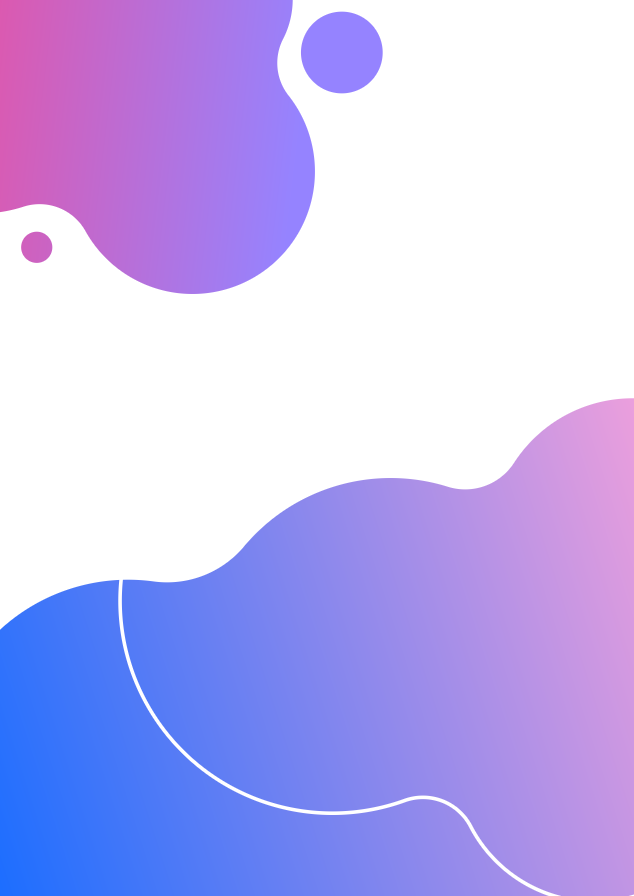
Write a Shadertoy shader that draws this background.

```glsl
// Lengths are fractions of the canvas height; discs are (x, y, radius).
const vec3 PAPER = vec3(1.0);
const vec3 ROSE = vec3(0.86, 0.35, 0.69);
const vec3 VIOLET = vec3(0.585, 0.515, 1.0);
const vec3 BLUE = vec3(0.11, 0.43, 1.0);
const vec3 PINK = vec3(0.95, 0.63, 0.86);

const vec2 TOP_RAMP = vec2(2.84, -0.34);
const vec2 WAVE_RAMP = vec2(1.09, 0.35);

const vec3 TOP_UPPER = vec3(0.229, 1.001, 0.0977);
const vec3 TOP_MAIN = vec3(0.2148, 0.8086, 0.1367);
const vec3 TOP_LEFT = vec3(-0.022, 0.918, 0.1563);
const vec2 TOP_CORE = vec2(0.195, 0.870);
const float TOP_FILLET = 0.0586;

const vec3 LARGE_DOT = vec3(0.3815, 0.9414, 0.0456);
const vec3 SMALL_DOT = vec3(0.0410, 0.7240, 0.0174);

const vec3 WAVE_LEFT = vec3(0.143, 0.142, 0.211);
const vec3 WAVE_MIDDLE = vec3(0.436, 0.253, 0.2135);
const vec3 WAVE_RIGHT = vec3(0.706, 0.398, 0.1575);
const float WAVE_FLOOR = 0.271;
const float WIDE_FILLET = 0.112;
const float TIGHT_FILLET = 0.065;

const vec3 LINE_LEFT = vec3(0.371, 0.3294, 0.237);
const vec3 LINE_RIGHT = vec3(0.664, 0.1497, 0.1563);
const vec2 LINE_CORE = vec2(0.534, 0.160);
const float LINE_FILLET = 0.060;
const float LINE_HALF_WIDTH = 0.002;

float disc(vec2 p, vec3 c) {
    return length(p - c.xy) - c.z;
}

float cross2(vec2 a, vec2 b) {
    return a.x * b.y - a.y * b.x;
}

// Region extending from a corner along the signs of dir.
float quadrant(vec2 p, vec2 corner, vec2 dir) {
    vec2 d = (corner - p) * dir;
    return max(d.x, d.y);
}

// Two discs joined by a concave arc tangent to both, left of a -> b.
float joinedDiscs(vec2 p, vec3 a, vec3 b, float fillet) {
    vec2 span = b.xy - a.xy;
    float gap = length(span);
    vec2 along = span / gap;
    float reachA = a.z + fillet;
    float reachB = b.z + fillet;
    float x = (reachA * reachA - reachB * reachB + gap * gap) / (2.0 * gap);
    float y = sqrt(max(reachA * reachA - x * x, 0.0));
    vec2 center = a.xy + x * along + y * vec2(-along.y, along.x);

    vec2 q = p - center;
    bool inPocket = cross2(a.xy - center, q) > 0.0
                 && cross2(q, b.xy - center) > 0.0
                 && cross2(span, p - a.xy) > 0.0;
    return inPocket ? fillet - length(q) : min(disc(p, a), disc(p, b));
}

float topBlob(vec2 p) {
    float d = min(joinedDiscs(p, TOP_UPPER, TOP_MAIN, TOP_FILLET),
                  joinedDiscs(p, TOP_MAIN, TOP_LEFT, TOP_FILLET));
    return min(d, quadrant(p, TOP_CORE, vec2(-1.0, 1.0)));
}

float wave(vec2 p) {
    float d = min(joinedDiscs(p, WAVE_LEFT, WAVE_MIDDLE, WIDE_FILLET),
                  joinedDiscs(p, WAVE_MIDDLE, WAVE_RIGHT, TIGHT_FILLET));
    return min(d, p.y - WAVE_FLOOR);
}

float contourLine(vec2 p) {
    float d = joinedDiscs(p, LINE_RIGHT, LINE_LEFT, LINE_FILLET);
    d = min(d, quadrant(p, LINE_CORE, vec2(1.0)));
    return abs(d) - LINE_HALF_WIDTH;
}

// Antialiased coverage of a signed distance.
float coverage(float d) {
    return clamp(0.5 - d * iResolution.y, 0.0, 1.0);
}

void mainImage(out vec4 fragColor, in vec2 fragCoord) {
    vec2 p = fragCoord / iResolution.y;

    // Upper blob and its loose dots share one ramp
    float topShape = min(topBlob(p), min(disc(p, LARGE_DOT), disc(p, SMALL_DOT)));
    float topMix = clamp(dot(p - vec2(0.0, 1.0), TOP_RAMP), 0.0, 1.0);
    vec3 color = mix(PAPER, mix(ROSE, VIOLET, topMix), coverage(topShape));

    // Lower wave
    float waveMix = clamp(dot(p, WAVE_RAMP), 0.0, 1.0);
    color = mix(color, mix(BLUE, PINK, waveMix), coverage(wave(p)));

    // Contour, visible only across the wave
    float lineMask = coverage(contourLine(p)) * step(p.y, 0.5);
    color = mix(color, PAPER, lineMask);

    fragColor = vec4(color, 1.0);
}
```
